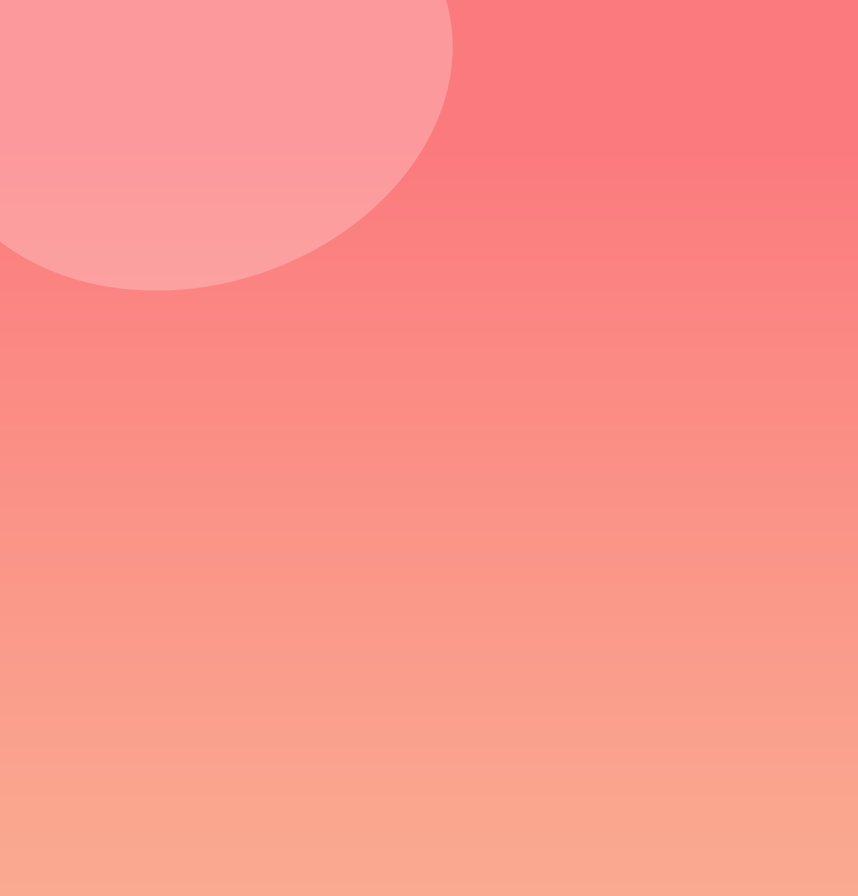
Give the GLSL for this background, as a Shadertoy shader.

```glsl
#define CORAL vec3(0.984, 0.478, 0.494)
#define PEACH vec3(0.980, 0.668, 0.567)
#define FADE_START 0.17
#define FADE_CURVE 0.9
#define DISC_CENTER vec2(0.2142, 0.9152)
#define DISC_RADII vec2(0.2961, 0.2332)
#define DISC_TILT 0.304
#define DISC_OPACITY 0.235

// Approximate signed distance to an ellipse, from its implicit gradient
float ellipseDistance(vec2 p, vec2 radii) {
    float k = length(p / radii);
    float slope = length(p / (radii * radii));
    return k * (k - 1.0) / max(slope, 1e-4);
}

vec2 rotate(vec2 p, float angle) {
    float c = cos(angle), s = sin(angle);
    return vec2(c * p.x + s * p.y, c * p.y - s * p.x);
}

void mainImage(out vec4 fragColor, in vec2 fragCoord) {
    vec2 p = fragCoord / iResolution.y;
    float pixel = 1.0 / iResolution.y;

    // Vertical fade, flat near the top
    float depth = clamp((1.0 - p.y - FADE_START) / (1.0 - FADE_START), 0.0, 1.0);
    vec3 color = mix(CORAL, PEACH, pow(depth, FADE_CURVE));

    // Translucent tilted disc in the upper left corner
    float d = ellipseDistance(rotate(p - DISC_CENTER, DISC_TILT), DISC_RADII);
    float disc = 1.0 - smoothstep(-0.75 * pixel, 0.75 * pixel, d);
    color = mix(color, vec3(1.0), DISC_OPACITY * disc);

    fragColor = vec4(color, 1.0);
}
```
